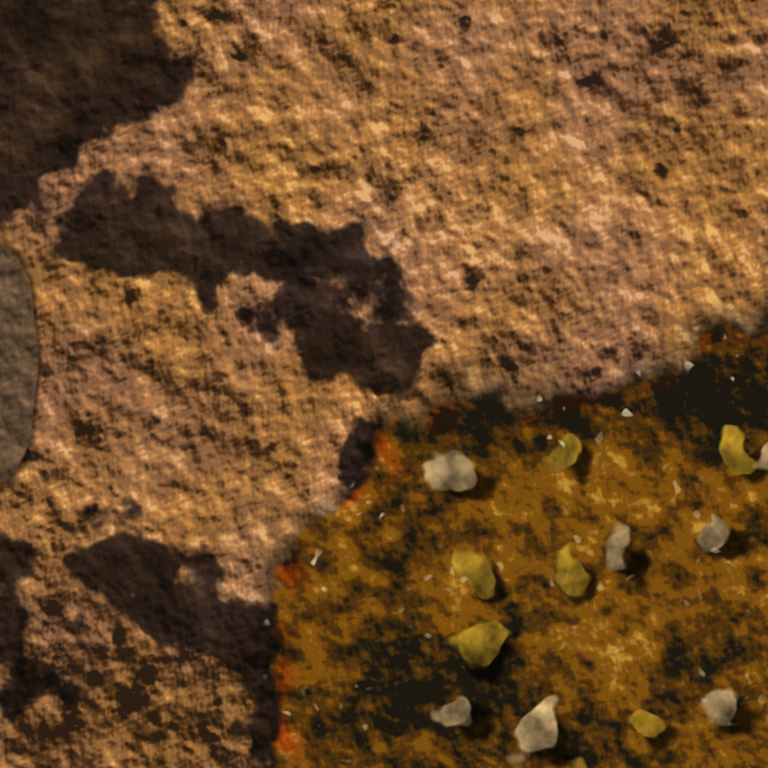
This texture is drawn by a WebGL 1 fragment shader. Its source:

```glsl
precision highp float;
uniform vec2 u_resolution;

vec2 hash2(vec2 p) {
  p = vec2(dot(p, vec2(127.1, 311.7)), dot(p, vec2(269.5, 183.3)));
  return fract(sin(p) * 43758.55) * 2.0 - 1.0;
}

float noise(vec2 p) {
  vec2 i = floor(p), f = fract(p);
  vec2 u = f * f * f * (f * (f * 6.0 - 15.0) + 10.0);
  vec2 e = vec2(1.0, 0.0);
  float low = mix(dot(hash2(i), f), dot(hash2(i + e.xy), f - e.xy), u.x);
  float high = mix(dot(hash2(i + e.yx), f - e.yx), dot(hash2(i + e.xx), f - e.xx), u.x);
  return mix(low, high, u.y);
}

float fbm(vec2 p) {
  float sum = 0.0, amp = 0.5;
  for (int i = 0; i < 4; i++) {
    sum += amp * noise(p);
    p = mat2(0.8, 0.6, -0.6, 0.8) * p * 2.03 + 5.3;
    amp *= 0.52;
  }
  return sum;
}

// Slope of the grainy surface towards the light
float relief(vec2 p, float scale) {
  return fbm(p * scale) - fbm((p + vec2(0.003, 0.005)) * scale);
}

float capsule(vec2 p, vec2 a, vec2 b, float radius) {
  vec2 pa = p - a, ba = b - a;
  return length(pa - ba * clamp(dot(pa, ba) / dot(ba, ba), 0.0, 1.0)) - radius;
}

// Positive inside the wet, weedy pool at the lower right
float poolDepth(vec2 p) {
  float bank = 0.74 * (0.25 + 1.1 * (p.x - 0.36) - p.y);
  float top = 0.5 + 0.07 * smoothstep(0.8, 1.0, p.x) - p.y;
  return min(min(p.x - 0.36, bank), top) + 0.13 * fbm(p * 11.0);
}

// Broad cast shadows with ragged edges
float castShadow(vec2 p) {
  float d = capsule(p, vec2(0.0, 0.95), vec2(0.14, 0.92), 0.095);
  d = min(d, capsule(p, vec2(0.0, 0.78), vec2(0.03, 0.82), 0.08));
  d = min(d, capsule(p, vec2(0.14, 0.7), vec2(0.3, 0.69), 0.06));
  d = min(d, capsule(p, vec2(0.28, 0.65), vec2(0.5, 0.66), 0.032));
  d = min(d, capsule(p, vec2(0.4, 0.6), vec2(0.49, 0.53), 0.055));
  d = min(d, capsule(p, vec2(0.49, 0.5), vec2(0.5, 0.39), 0.025));
  d = min(d, capsule(p, vec2(0.16, 0.27), vec2(0.34, 0.16), 0.05));
  d = min(d, capsule(p, vec2(0.34, 0.12), vec2(0.37, 0.0), 0.035));
  d = min(d, capsule(p, vec2(0.0, 0.3), vec2(0.03, 0.1), 0.028));
  return 1.0 - smoothstep(-0.013, 0.013, d + 0.16 * fbm(p * 14.0 + 3.0));
}

vec3 rock(vec2 p) {
  // Pits gather in clusters and lean down to the right
  vec2 lean = vec2(0.78 * p.x - 0.63 * p.y, 1.3 * (0.63 * p.x + 0.78 * p.y));
  float pits = smoothstep(0.1, 0.3, fbm(lean * 19.0 + 40.0) + 0.3 * noise(p * 5.0 + 9.0));
  float tone = 0.5 + 0.65 * fbm(p * 5.0) + 0.5 * fbm(p * 30.0 + 11.0);
  tone += 2.3 * relief(p, 22.0) - 0.4 * pits;
  tone -= 0.15 * (1.0 - smoothstep(0.12, 0.32, p.y));
  vec3 col = mix(vec3(0.17, 0.12, 0.08), vec3(0.35, 0.23, 0.12), smoothstep(0.0, 0.25, tone));
  col = mix(col, vec3(0.55, 0.39, 0.24), smoothstep(0.2, 0.45, tone));
  col = mix(col, vec3(0.69, 0.48, 0.27), smoothstep(0.44, 0.63, tone));
  col = mix(col, vec3(0.89, 0.69, 0.45), smoothstep(0.6, 0.9, tone));
  float ochre = smoothstep(-0.3, 0.3, noise(p * 7.0 + 20.0));
  col *= mix(vec3(0.98, 0.96, 1.08), vec3(1.02, 0.99, 0.87), ochre);

  // Smooth grey boulder on the left border
  float edge = length((p - vec2(0.0, 0.53)) * vec2(3.2, 1.0)) - 0.155 + 0.02 * noise(p * 14.0);
  vec3 boulder = vec3(0.36, 0.28, 0.2) * (1.0 + 2.5 * relief(p, 24.0));
  col *= 0.5 + 0.5 * smoothstep(0.0, 0.025, abs(edge));
  return mix(boulder, col, smoothstep(-0.006, 0.006, edge));
}

vec3 weed(vec2 p, float depth) {
  float tone = 0.47 + 1.1 * fbm(p * 7.0 + 60.0) + 1.0 * fbm(p * 28.0 + 33.0);
  tone += 1.3 * relief(p + 4.0, 24.0);
  tone -= 0.3 * (1.0 - smoothstep(0.03, 0.16, length(p - vec2(0.58, 0.1))));
  tone -= 0.25 * smoothstep(0.38, 0.46, p.y);
  vec3 col = mix(vec3(0.11, 0.095, 0.06), vec3(0.32, 0.2, 0.055), smoothstep(0.1, 0.4, tone));
  col = mix(col, vec3(0.49, 0.31, 0.06), smoothstep(0.37, 0.6, tone));
  col = mix(col, vec3(0.74, 0.54, 0.2), smoothstep(0.65, 0.98, tone));
  float rust = (1.0 - smoothstep(0.01, 0.06, depth)) * smoothstep(-0.1, 0.3, noise(p * 18.0));
  return mix(col, col * vec3(1.1, 0.75, 0.7) + vec3(0.04, 0.01, 0.0), rust);
}

// Scattered shells, each with a dark shadow at its lower right
vec3 addShells(vec3 col, vec2 p) {
  float ragged = 0.035 * noise(p * 26.0) + 0.012 * noise(p * 60.0);
  float grain = fbm(p * 30.0 + 8.0);
  for (int j = -1; j <= 1; j++) {
    for (int i = -1; i <= 1; i++) {
      vec2 id = floor(p * 9.0) + vec2(float(i), float(j));
      vec2 r = hash2(id), s = hash2(id + 31.0);
      vec2 centre = (id + 0.5 + 0.3 * r) / 9.0;
      float present = step(-0.15, s.x) * step(0.07, poolDepth(centre)) * step(0.56, centre.x);
      float a = 3.0 * r.y, radius = 0.026 + 0.008 * s.y;
      mat2 turn = mat2(cos(a), sin(a), -sin(a), cos(a));
      vec2 q = p - centre;
      float shade = length(turn * (q - vec2(0.02, -0.016)) * vec2(0.85, 1.2)) - radius + ragged;
      float body = length(turn * q * vec2(0.85, 1.25)) - radius + ragged;
      col *= 1.0 - 0.72 * present * (1.0 - smoothstep(-0.01, 0.008, shade));
      vec3 shell = mix(vec3(0.6, 0.5, 0.34), vec3(0.58, 0.45, 0.13), step(0.1, r.x));
      shell *= 0.92 + 1.3 * grain + 9.0 * dot(q, vec2(-0.6, 0.8));
      col = mix(col, shell, present * (1.0 - smoothstep(-0.005, 0.004, body)));
    }
  }
  return col;
}

void main() {
  vec2 p = gl_FragCoord.xy / min(u_resolution.x, u_resolution.y);
  float depth = poolDepth(p);
  vec3 stone = rock(p);
  vec3 dim = stone * vec3(0.25, 0.25, 0.3) + vec3(0.04, 0.03, 0.024);
  dim *= 1.0 + 1.1 * fbm(p * 13.0 + 25.0);
  stone = mix(stone, dim, castShadow(p));
  stone = mix(stone, stone * vec3(0.58, 0.62, 0.7), smoothstep(-0.05, 0.0, depth));
  vec3 col = mix(stone, addShells(weed(p, depth), p), smoothstep(-0.012, 0.012, depth));

  // Wet sparkles in patches, densest along the bank
  float wet = smoothstep(-0.03, 0.0, depth) * (1.0 - 0.45 * smoothstep(0.06, 0.14, depth));
  float glint = smoothstep(0.25, 0.46, noise(p * 62.0)) * smoothstep(-0.08, 0.2, noise(p * 10.0 + 70.0));
  col = mix(col, vec3(0.88, 0.8, 0.66), 0.85 * wet * glint);
  gl_FragColor = vec4(clamp(col, 0.0, 1.0), 1.0);
}
```
